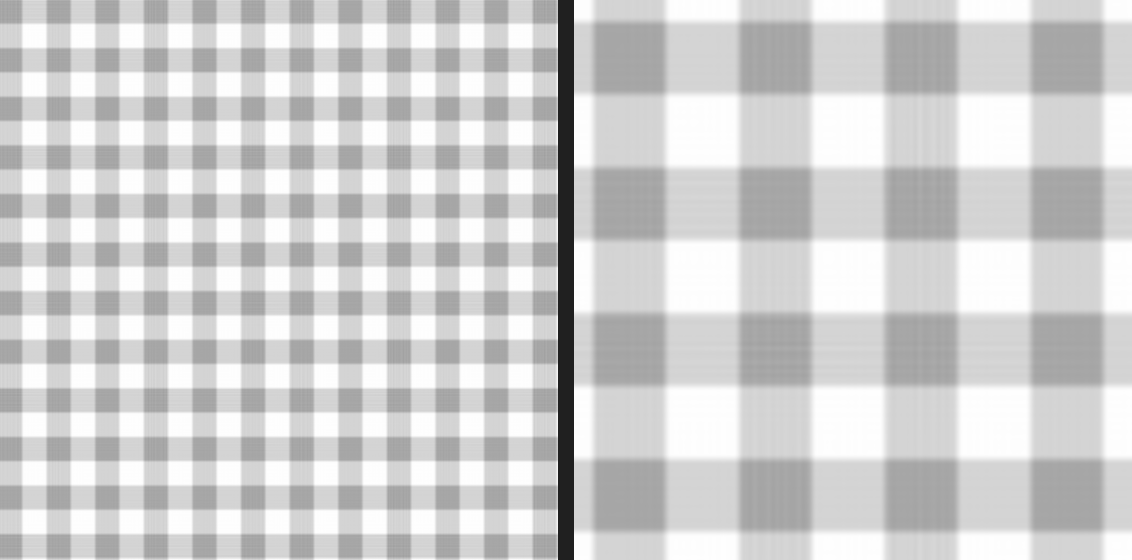
Left: the whole. Right: its middle third, enlarged.
Reproduce this pattern procedurally as a Shadertoy shader.

```glsl
// Grey and white woven gingham with soft check edges and fine uneven threads.

// Coverage of a dyed stripe centred in each unit repeat, with blurred edges.
float stripe(float t) {
    float soft = max(0.038, 0.75 * fwidth(t));
    return 1.0 - smoothstep(-soft, soft, abs(fract(t) - 0.5) - 0.248);
}

// Fine threads across t; their strength drifts along the stripe.
float threads(float t, float along) {
    float fine = 0.45 * sin(94.0 * t + 2.0 * sin(5.3 * t))
               + 0.35 * sin(61.0 * t + 1.7)
               + 0.30 * sin(117.0 * t + 3.0 * sin(2.1 * t));
    float bandStrength = 0.6 + 0.4 * sin(2.4 * floor(t) + 0.6);
    float patches = 0.65 + 0.35 * sin(2.9 * along + 4.1 * floor(t))
                              * sin(1.3 * along + 1.0);
    return fine * bandStrength * patches;
}

void mainImage(out vec4 fragColor, in vec2 fragCoord) {
    vec2 uv = fragCoord / iResolution.xy;

    // Repeats across and down, counted from the upper left.
    vec2 t = vec2(uv.x, 1.0 - uv.y) * vec2(11.48, 11.523) + vec2(0.292, 0.261);
    float warp = stripe(t.x);
    float weft = stripe(t.y);

    // Each dyed layer darkens the cloth; crossings are darkest.
    float grey = 0.994 - 0.164 * (warp + weft) - 0.014 * warp * weft;

    // Threads show most in the dyed stripes and barely in the white.
    grey += threads(t.x, t.y) * (0.003 + 0.017 * warp);
    grey += threads(t.y, t.x + 7.0) * (0.003 + 0.014 * weft);

    fragColor = vec4(vec3(clamp(grey, 0.0, 1.0)), 1.0);
}
```
